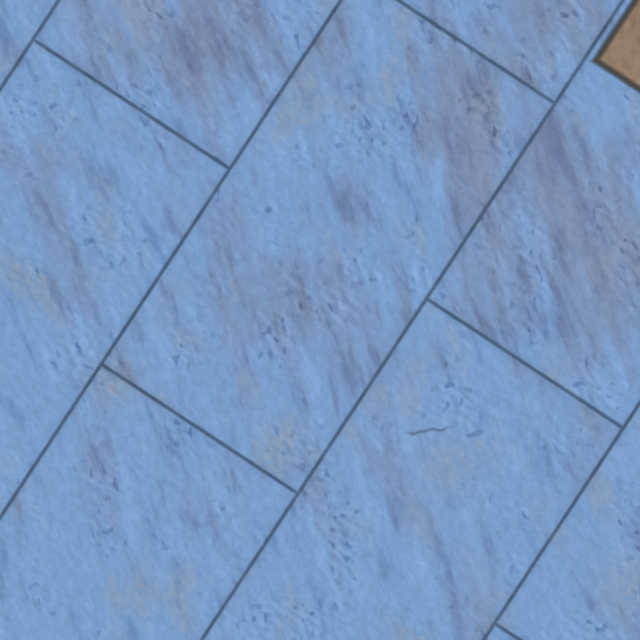
This texture is drawn by a Shadertoy shader. Its source:

```glsl
// Blue-grey slate paving laid diagonally in a half-offset running bond.
// Rotated brick coordinates give thin joints; stretched gradient noise, shifted
// per slab, gives the cleft grain, lilac clouds, pale stains and small pits.

vec2 hash2(vec2 c) {
    vec3 h = fract(c.xyx * vec3(0.1031, 0.1030, 0.0973));
    h += dot(h, h.yzx + 33.33);
    return fract((h.xx + h.yz) * h.zy);
}

float gradientDot(vec2 cell, vec2 offset) {
    float angle = 6.2832 * hash2(cell).x;
    return dot(vec2(cos(angle), sin(angle)), offset);
}

float gradientNoise(vec2 p) {
    vec2 i = floor(p), f = p - i;
    vec2 w = f * f * f * (f * (f * 6.0 - 15.0) + 10.0);
    vec2 e = vec2(1.0, 0.0);
    float low = mix(gradientDot(i, f), gradientDot(i + e.xy, f - e.xy), w.x);
    float high = mix(gradientDot(i + e.yx, f - e.yx), gradientDot(i + 1.0, f - 1.0), w.x);
    return 1.4 * mix(low, high, w.y);
}

float fbm(vec2 p) {
    float sum = 0.0, amplitude = 0.6;
    for (int k = 0; k < 4; k++) {
        sum += amplitude * gradientNoise(p);
        p = p * 2.03 + 17.3;
        amplitude *= 0.5;
    }
    return sum;
}

// Soft round blot
float blot(vec2 p, vec2 centre, float radius) {
    vec2 d = (p - centre) / radius;
    return exp(-dot(d, d));
}

void mainImage(out vec4 fragColor, in vec2 fragCoord) {
    vec2 p = fragCoord / iResolution.xy;
    float px = 1.0 / iResolution.y;

    // Running bond: x across the courses, y along them
    vec2 bond = vec2(dot(p, vec2(0.835, -0.55)), dot(p, vec2(0.55, 0.835)));
    vec2 slabSize = vec2(0.368, 0.73);
    vec2 cell = (bond - vec2(-0.105, 0.447)) / slabSize;
    cell.y -= 0.5 * mod(floor(cell.x), 2.0);
    vec2 id = floor(cell);
    vec2 toEdge = (0.5 - abs(cell - id - 0.5)) * slabSize;
    float joint = min(toEdge.x, toEdge.y);

    // Grain frame, slightly turned and shifted for every slab
    vec2 rnd = hash2(id + 41.0);
    vec2 shift = 30.0 * rnd;
    float turn = 0.34 + 0.15 * (rnd.x - 0.5);
    vec2 grain = vec2(p.x * cos(turn) + p.y * sin(turn), p.y * cos(turn) - p.x * sin(turn));
    float cloud = fbm(grain * vec2(8.0, 2.5) + shift);
    float streak = fbm(grain * vec2(34.0, 8.0) + shift + 5.0);
    float speckle = fbm(grain * vec2(85.0, 55.0) + shift);

    // Weathered areas, strongest toward the upper right
    float worn = blot(p, vec2(0.86, 0.63), 0.14) + blot(p, vec2(0.72, 0.80), 0.10);
    worn += blot(p, vec2(0.33, 0.92), 0.09) + 0.5 * blot(p, vec2(0.27, 0.20), 0.10);

    // Blue stone, lilac-grey clouds, faint dark and light streaks
    float lilac = 0.7 * cloud + 0.35 * streak + 0.45 * worn + 0.2 * (bond.y - 0.75);
    vec3 color = mix(vec3(0.478, 0.62, 0.80), vec3(0.485, 0.555, 0.69), smoothstep(-0.1, 0.6, lilac));
    color -= vec3(0.06, 0.065, 0.06) * smoothstep(0.1, 0.6, streak + 0.15 * worn);
    color += 0.025 * smoothstep(0.1, 0.5, -streak);

    // Pale warm mineral stains
    float warm = 0.6 * smoothstep(0.05, 0.6, fbm(grain * vec2(11.0, 6.0) + shift + 11.0));
    warm += 0.5 * blot(p, vec2(0.70, 0.27), 0.05) + 0.5 * blot(p, vec2(0.99, 0.08), 0.06);
    warm += 0.6 * blot(p, vec2(0.18, 0.40), 0.035);
    color = mix(color, vec3(0.55, 0.595, 0.67), min(warm * (0.8 + speckle), 0.75));

    // Soft cleft relief everywhere, with darker flecks where the slab is worn
    vec2 chip = bond * vec2(62.0, 95.0) + shift;
    float relief = gradientNoise(chip) - gradientNoise(chip + vec2(0.15, 0.3));
    float patches = smoothstep(-0.05, 0.5, fbm(grain * vec2(12.0, 8.0) + shift + 23.0) + 0.1 * worn);
    color -= 0.05 * relief * (0.25 + patches);
    float fleck = smoothstep(0.28, 0.6, gradientNoise(grain * vec2(90.0, 60.0) + shift + 7.0));
    color -= vec3(0.09, 0.10, 0.09) * fleck * (0.1 + 0.9 * patches);

    // Fine mottling
    color *= 1.0 + 0.065 * speckle + 0.02 * gradientNoise(p * 170.0);

    // Short hairline crack
    vec2 crack = p - vec2(0.668, 0.327);
    crack.y -= 0.15 * crack.x + 0.006 * gradientNoise(vec2(p.x * 50.0, 3.0));
    float hairline = 1.0 - smoothstep(0.0, 0.003 + px, abs(crack.y));
    color *= 1.0 - 0.24 * hairline * smoothstep(0.045, 0.02, abs(crack.x));

    // Thin soft joints, uneven in depth, with a faint soiled rim
    joint += 0.0004 * gradientNoise(p * 70.0);
    color *= 1.0 - 0.10 * exp(-joint / 0.005);
    float line = 1.0 - smoothstep(0.0, 0.0035 + px, joint);
    float depth = 0.82 + 0.2 * gradientNoise(p * 25.0);
    color = mix(color, vec3(0.25, 0.33, 0.43), depth * line);

    // Sandy edging block in the upper right corner
    float block = min(bond.x - 0.279, bond.y - 1.268);
    vec3 sand = vec3(0.58, 0.49, 0.42) * (1.0 + 0.2 * cloud + 0.12 * speckle);
    color = mix(color, sand, smoothstep(-px, px, block));
    float rim = 1.0 - smoothstep(0.001, 0.007 + px, abs(block));
    color = mix(color, vec3(0.25, 0.25, 0.23), 0.85 * rim);

    fragColor = vec4(clamp(color, 0.0, 1.0), 1.0);
}
```
